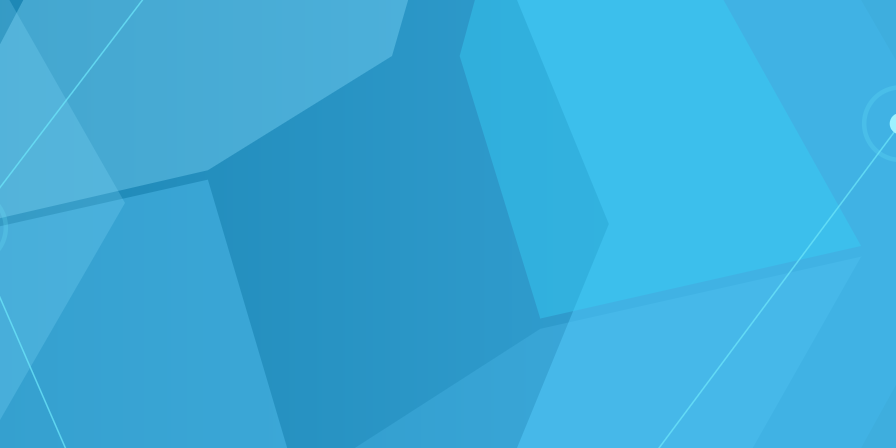
Give the GLSL for this background, as a Shadertoy shader.

```glsl
// Overlapping translucent blue facets with thin cyan links between ringed nodes.

// Colours
const vec3 DEEP_LEFT   = vec3(0.115, 0.53, 0.71);
const vec3 DEEP_RIGHT  = vec3(0.19, 0.615, 0.81);
const vec3 SKY         = vec3(0.25, 0.70, 0.894);
const vec3 SKY_EDGE    = vec3(0.243, 0.682, 0.87);
const vec3 PALE_TINT   = vec3(0.545, 0.88, 1.0);
const vec3 BLUE_TINT   = vec3(0.38, 0.81, 1.0);
const vec3 BRIGHT_TINT = vec3(0.21, 0.82, 0.975);
const vec3 LINK_COLOR  = vec3(0.42, 0.90, 0.98);
const vec3 DOT_COLOR   = vec3(0.62, 0.95, 1.0);

// Opacities
const float PALE_ALPHA   = 0.35;
const float LOWER_ALPHA  = 0.35;
const float SIDE_ALPHA   = 0.22;
const float BRIGHT_ALPHA = 0.40;
const float SOFT_ALPHA   = 0.20;
const float LINK_ALPHA   = 0.75;
const float RING_ALPHA   = 0.22;

// Nodes and links, in units of the canvas height
const vec2 LEFT_NODE   = vec2(-0.068, 0.492);
const vec2 RIGHT_NODE  = vec2(2.010, 0.724);
const float RING_RADIUS = 0.081;
const float RING_HALF   = 0.005;
const float DOT_RADIUS  = 0.024;
const float LINK_HALF   = 0.0017;

// Signed distance to the line a-b, positive on its left
float side(vec2 p, vec2 a, vec2 b) {
    vec2 d = normalize(b - a);
    return dot(p - a, vec2(-d.y, d.x));
}

float segmentDistance(vec2 p, vec2 a, vec2 b) {
    vec2 d = b - a;
    float t = clamp(dot(p - a, d) / dot(d, d), 0.0, 1.0);
    return length(p - a - d * t);
}

// Antialiased coverage, full where the inside distance is positive
float cover(float inside) {
    return clamp(inside * iResolution.y + 0.5, 0.0, 1.0);
}

void addNode(inout vec3 color, vec2 p, vec2 center) {
    float r = length(p - center);
    color = mix(color, LINK_COLOR, RING_ALPHA * cover(RING_HALF - abs(r - RING_RADIUS)));
    color = mix(color, DOT_COLOR, cover(DOT_RADIUS - r));
}

void mainImage(out vec4 fragColor, in vec2 fragCoord) {
    vec2 p = fragCoord / iResolution.xy * vec2(2.0, 1.0);

    // Deep gradient on the left, cut by a chevron from the sky on the right
    vec3 deep = mix(DEEP_LEFT, DEEP_RIGHT, clamp(p.x / 1.35, 0.0, 1.0));
    float skyInside = min(side(p, vec2(1.922, 0.0), vec2(2.0, 0.141)),
                          side(p, vec2(2.0, 0.865), vec2(1.922, 1.0)));
    vec3 sky = mix(SKY_EDGE, SKY, cover(skyInside));
    float chevron = min(side(p, vec2(1.154, 0.0), vec2(1.359, 0.5)),
                        side(p, vec2(1.359, 0.5), vec2(1.154, 1.0)));
    vec3 color = mix(sky, deep, cover(chevron));

    // Pale facet, upper left
    float pale = min(side(p, vec2(0.0, 0.513), vec2(0.464, 0.620)),
                     side(p, vec2(0.464, 0.620), vec2(0.875, 0.875)));
    pale = min(pale, side(p, vec2(0.875, 0.875), vec2(0.911, 1.0)));
    pale = min(pale, side(p, vec2(0.052, 1.0), vec2(0.0, 0.901)));
    color = mix(color, PALE_TINT, PALE_ALPHA * cover(pale));

    // Blue facet, lower left
    float lower = min(side(p, vec2(0.464, 0.599), vec2(0.0, 0.495)),
                      side(p, vec2(0.641, 0.0), vec2(0.464, 0.599)));
    color = mix(color, BLUE_TINT, LOWER_ALPHA * cover(lower));

    // Bright facet, upper right
    float bright = min(side(p, vec2(1.060, 1.0), vec2(1.026, 0.875)),
                       side(p, vec2(1.026, 0.875), vec2(1.206, 0.289)));
    bright = min(bright, side(p, vec2(1.206, 0.289), vec2(1.922, 0.451)));
    bright = min(bright, side(p, vec2(1.922, 0.451), vec2(1.615, 1.0)));
    color = mix(color, BRIGHT_TINT, BRIGHT_ALPHA * cover(bright));

    // Soft facet, lower right
    float soft = min(side(p, vec2(1.922, 0.427), vec2(1.206, 0.266)),
                     side(p, vec2(1.206, 0.266), vec2(0.792, 0.0)));
    soft = min(soft, side(p, vec2(1.680, 0.0), vec2(1.922, 0.427)));
    color = mix(color, BLUE_TINT, SOFT_ALPHA * cover(soft));

    // Pointed facet over the left border
    float pointed = min(side(p, vec2(0.279, 0.547), vec2(0.021, 1.0)),
                        side(p, vec2(0.0, 0.0625), vec2(0.279, 0.547)));
    color = mix(color, PALE_TINT, SIDE_ALPHA * cover(pointed));

    // Thin links, then the nodes they meet
    float link = min(segmentDistance(p, LEFT_NODE, vec2(0.318, 1.0)),
                     segmentDistance(p, LEFT_NODE, vec2(0.146, 0.0)));
    link = min(link, segmentDistance(p, RIGHT_NODE, vec2(1.471, 0.0)));
    color = mix(color, LINK_COLOR, LINK_ALPHA * cover(LINK_HALF - link));
    addNode(color, p, LEFT_NODE);
    addNode(color, p, RIGHT_NODE);

    fragColor = vec4(color, 1.0);
}
```
